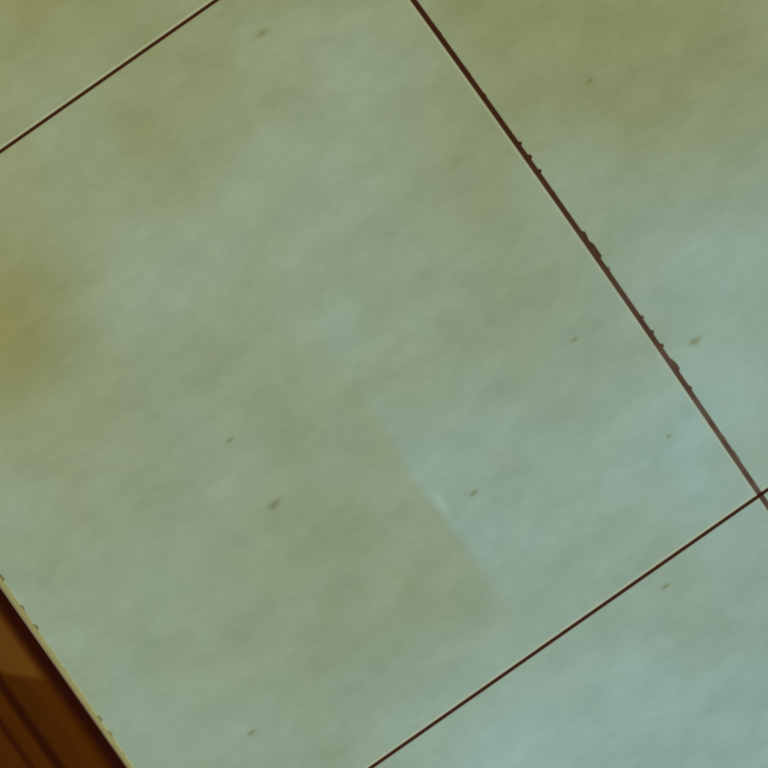
This texture is drawn by a WebGL 2 fragment shader. Its source:

```glsl
#version 300 es
precision highp float;
// Large worn floor tiles laid on a tilted grid, with thin dark joints and a
// strip of brown wood in the lower left corner. Joints come from a repeated
// signed offset; mottling, streaks and flecks come from hashed value noise.
uniform vec2 u_resolution;
out vec4 fragColor;

const vec2 ACROSS = vec2(0.819, 0.574);        // tile axes
const vec2 ALONG = vec2(-0.574, 0.819);
const vec2 TILE_START = vec2(0.136, -0.277);
const vec2 TILE_SIZE = vec2(0.879, 0.934);

const vec3 OLIVE = vec3(0.54, 0.54, 0.34);
const vec3 CELADON = vec3(0.55, 0.65, 0.61);
const vec3 OCHRE = vec3(0.51, 0.48, 0.25);
const vec3 JOINT_DARK = vec3(0.18, 0.07, 0.03);
const vec3 JOINT_DUSTY = vec3(0.33, 0.26, 0.21);
const vec3 RIM = vec3(0.70, 0.70, 0.56);
const vec3 WOOD = vec3(0.28, 0.14, 0.02);
const vec3 WOOD_DARK = vec3(0.15, 0.05, 0.02);
const vec3 WOOD_LIGHT = vec3(0.41, 0.27, 0.09);

float hash(vec2 p) {
  vec3 q = fract(p.xyx * vec3(0.1031, 0.1030, 0.0973));
  q += dot(q, q.yzx + 33.33);
  return fract((q.x + q.y) * q.z);
}

float noise(vec2 p) {
  vec2 i = floor(p), f = fract(p);
  f = f * f * (3.0 - 2.0 * f);
  return mix(mix(hash(i), hash(i + vec2(1, 0)), f.x),
             mix(hash(i + vec2(0, 1)), hash(i + vec2(1, 1)), f.x), f.y);
}

float fbm(vec2 p) {
  float sum = 0.0, amp = 0.5;
  for (int i = 0; i < 5; i++) {
    sum += amp * noise(p);
    p = mat2(1.6, 1.2, -1.2, 1.6) * p + 17.3;
    amp *= 0.5;
  }
  return sum;
}

// Signed offset from the nearest repeat of a joint.
vec2 repeatOffset(vec2 p, vec2 start, vec2 size) {
  vec2 q = (p - start) / size;
  return (q - floor(q + 0.5)) * size;
}

float band(float d, float halfWidth, float soft) {
  return 1.0 - smoothstep(halfWidth - soft, halfWidth + soft, abs(d));
}

float glow(vec2 p, vec2 centre, vec2 radius) {
  vec2 d = (p - centre) / radius;
  return exp(-dot(d, d));
}

// Sparse short marks, one candidate per cell.
float flecks(vec2 p, float cells, float chance) {
  vec2 id = floor(p * cells);
  vec2 centre = 0.25 + 0.5 * vec2(hash(id + 3.1), hash(id + 8.7));
  vec2 d = (fract(p * cells) - centre) / vec2(0.07, 0.035);
  d *= 0.8 + hash(id + 5.5);
  d += 0.6 * noise(p * 150.0);
  return exp(-dot(d, d)) * step(hash(id), chance);
}

vec3 tileColour(vec2 p, vec2 t) {
  float cloud = fbm(p * 4.5 + 4.0) - 0.48;
  float streak = fbm(t * vec2(16.0, 30.0)) - 0.48;
  float cool = 0.17 + 0.5 * p.x + 0.45 * (1.0 - p.y) + 0.5 * cloud;
  cool -= 0.28 * glow(p, vec2(0.9, 1.0), vec2(0.28, 0.2));
  // Soft step in the sheen, parallel to the joints.
  float reach = smoothstep(-0.30, -0.08, t.y) * (1.0 - smoothstep(-0.05, 0.28, t.y));
  float ridge = t.x - 0.661 + 0.012 * (noise(t * 16.0) - 0.5);
  float side = smoothstep(-0.010, 0.012, ridge);
  cool += reach * (side * exp(-max(ridge, 0.0) * 5.0) * 0.17
                   - (1.0 - side) * exp(min(ridge, 0.0) * 8.0) * 0.13);
  vec3 colour = mix(OLIVE, CELADON, clamp(cool, 0.0, 1.0));
  colour = mix(colour, OCHRE, 0.55 * glow(p, vec2(0.0, 0.57), vec2(0.08, 0.12)));
  colour += 0.05 * cloud + 0.05 * streak;
  colour += 0.015 * (noise(t * vec2(70.0, 130.0)) - 0.5);
  colour += 0.04 * glow(t, vec2(0.668, -0.05), vec2(0.006, 0.016));
  return mix(colour, OCHRE * 0.75, 0.4 * flecks(t, 9.0, 0.07));
}

vec3 woodColour(vec2 p, vec2 t) {
  float grain = fbm(t * vec2(50.0, 6.0)) - 0.48;
  vec3 colour = WOOD * (1.0 + 0.3 * grain);
  float patchMask = smoothstep(0.118, 0.130, p.y + 0.15 * p.x) * band(t.x - 0.094, 0.022, 0.008);
  colour = mix(colour, WOOD_LIGHT, 0.65 * patchMask);
  colour = mix(colour, WOOD_DARK, 0.8 * band(t.x - 0.064, 0.006, 0.005));
  colour = mix(colour, WOOD_DARK, 0.6 * band(t.x - 0.034, 0.004, 0.004));
  return mix(colour, WOOD_DARK, smoothstep(0.108, 0.128, t.x));
}

void main() {
  vec2 p = gl_FragCoord.xy / u_resolution;
  float soft = max(0.0018, 0.8 / min(u_resolution.x, u_resolution.y));
  vec2 t = vec2(dot(p, ACROSS), dot(p, ALONG));
  vec2 joint = repeatOffset(t, TILE_START, TILE_SIZE);
  float bow = 2.56 * (t.y - 0.12);
  joint.x -= 0.003 * (1.0 - bow * bow) + 0.001 * (noise(t * 5.0) - 0.5);
  vec3 colour = tileColour(p, t);

  // Pale rims beside the joints, then the joints, one of them chipped.
  float rim = max(0.6 * band(joint.x + 0.0055, 0.0016, soft), band(joint.y - 0.0040, 0.0014, soft));
  colour = mix(colour, RIM, 0.6 * rim);
  float chip = 0.003 * smoothstep(0.66, 0.9, noise(t * vec2(30.0, 90.0)));
  float wide = band(joint.x - 0.5 * chip, 0.0034 + 0.5 * chip, soft);
  float thin = band(joint.y, 0.0020, soft);
  float dust = smoothstep(0.95, 0.40, p.y) * (0.6 + 0.4 * noise(t * 60.0));
  colour = mix(colour, mix(JOINT_DARK, JOINT_DUSTY, dust), 0.9 * wide);
  colour = mix(colour, JOINT_DARK, 0.92 * thin);

  // Wood strip below the lit outer edge of the tile.
  colour = mix(colour, RIM * vec3(0.95, 0.95, 0.75), 0.7 * band(t.x - 0.140, 0.004, 0.003));
  colour = mix(woodColour(p, t), colour, smoothstep(-soft, soft, t.x - 0.135));
  fragColor = vec4(clamp(colour, 0.0, 1.0), 1.0);
}
```
